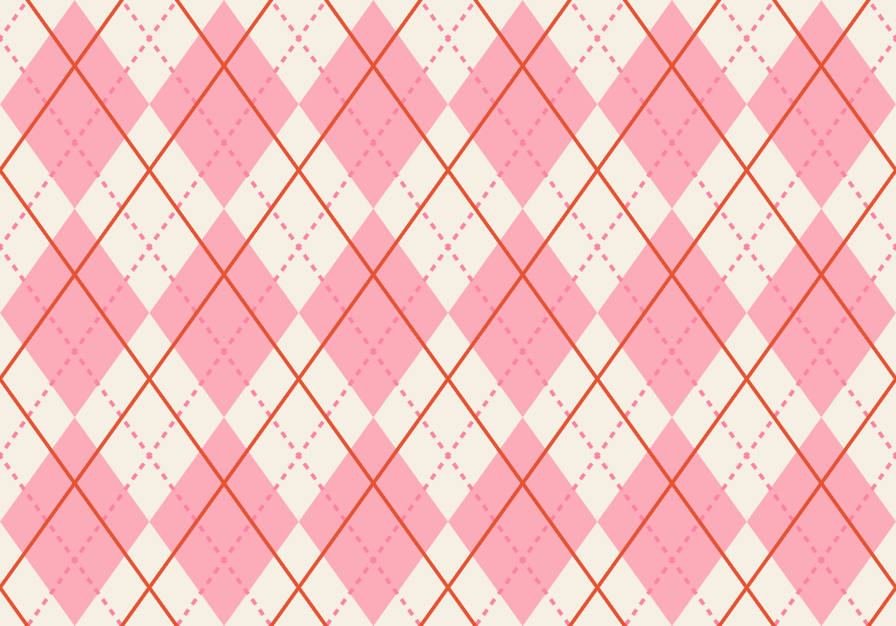
Give the GLSL for this pattern, as a WebGL 1 fragment shader.

```glsl
precision highp float;
// Argyle: pink diamonds on cream, crossed by solid orange and dashed rose diagonals.
uniform vec2 u_resolution;

#define REPEATS vec2(6.0, 3.0)     // diamonds across and down
#define LINE_SHIFT 0.184           // crossing offset from the diamond centre, in cells
#define SOLID_WIDTH 0.0041         // in canvas widths
#define DASH_WIDTH 0.0042          // in canvas widths
#define DASHES 20.0                // dashes along one cell diagonal
#define DASH_FILL 0.52             // drawn share of each dash period
#define CREAM vec3(0.963, 0.939, 0.890)
#define PINK vec3(0.990, 0.670, 0.720)
#define ROSE vec3(0.990, 0.520, 0.630)
#define ORANGE vec3(0.890, 0.325, 0.205)

// Signed offset to the nearest whole number.
float wrapCentered(float x) {
  return fract(x + 0.5) - 0.5;
}

// Smooth coverage from a signed distance in canvas widths, positive inside.
float coverage(float inside) {
  return clamp(0.5 + inside * u_resolution.x, 0.0, 1.0);
}

// Coverage of a diagonal; slope is +1.0 (falling) or -1.0 (rising).
float solidLine(vec2 cell, float slope, float steepness) {
  float offset = wrapCentered(cell.x + slope * (cell.y - LINE_SHIFT));
  return coverage(0.5 * SOLID_WIDTH - abs(offset) / steepness);
}

float dashedLine(vec2 cell, float slope, float steepness, float diagonal) {
  float offset = wrapCentered(cell.x + slope * (cell.y + LINE_SHIFT));
  float side = coverage(0.5 * DASH_WIDTH - abs(offset) / steepness);
  // Project onto the line so that dash ends are square to it.
  float along = cell.x - offset * REPEATS.x * REPEATS.x / (steepness * steepness);
  float fromCentre = abs(wrapCentered(along * DASHES));
  return side * coverage((0.5 * DASH_FILL - fromCentre) * diagonal / DASHES);
}

void main() {
  float aspect = u_resolution.x / u_resolution.y;
  vec2 cell = fract(gl_FragCoord.xy / u_resolution * REPEATS) - 0.5;

  // Cell units to canvas widths: gradient across a diagonal, and its length.
  vec2 cellsPerWidth = REPEATS * vec2(1.0, aspect);
  float steepness = length(cellsPerWidth);
  float diagonal = length(1.0 / cellsPerWidth);

  // Diamonds
  float diamond = (0.5 - abs(cell.x) - abs(cell.y)) / steepness;
  vec3 color = mix(CREAM, PINK, coverage(diamond));

  // Dashed diagonals below, solid diagonals on top
  float dashed = max(dashedLine(cell, 1.0, steepness, diagonal),
                     dashedLine(cell, -1.0, steepness, diagonal));
  float solid = max(solidLine(cell, 1.0, steepness),
                    solidLine(cell, -1.0, steepness));
  color = mix(color, ROSE, dashed);
  color = mix(color, ORANGE, solid);

  gl_FragColor = vec4(color, 1.0);
}
```
